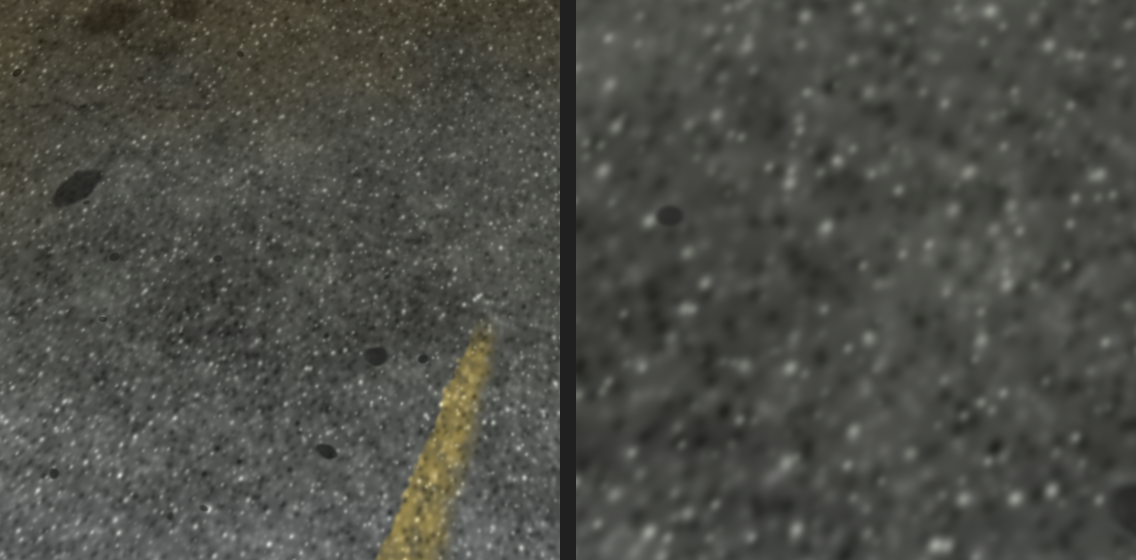
Left: the whole. Right: its middle third, enlarged.
Write a three.js fragment shader that draws this texture.

```glsl
// Worn grey asphalt with pale grit, dark pits, brown soil at the top and a faded yellow stripe.
varying vec2 vUv;

vec3 hash3(vec2 cell) {
  vec3 p = fract(cell.xyx * vec3(0.1031, 0.1030, 0.0973));
  p += dot(p, p.yxz + 33.33);
  return fract((p.xxy + p.yzz) * p.zyx);
}

mat2 rotation(float angle) {
  float c = cos(angle), s = sin(angle);
  return mat2(c, -s, s, c);
}

// Cellular noise: soft dots of random light and dark, about -0.5 to 0.5
float mottle(vec2 p) {
  vec2 cell = floor(p);
  float sum = 0.0;
  for (int y = -1; y <= 1; y++)
    for (int x = -1; x <= 1; x++) {
      vec2 id = cell + vec2(x, y);
      vec3 rnd = hash3(id);
      vec2 d = p - id - rnd.xy;
      sum += (rnd.z - 0.5) * exp(-4.0 * dot(d, d));
    }
  return sum;
}

// Sparse dots; a higher rarity leaves fewer strong ones
float specks(vec2 p, float rarity, float tightness) {
  vec2 cell = floor(p);
  float sum = 0.0;
  for (int y = -1; y <= 1; y++)
    for (int x = -1; x <= 1; x++) {
      vec2 id = cell + vec2(x, y);
      vec3 rnd = hash3(id + 71.0);
      vec2 d = p - id - rnd.xy;
      sum += pow(rnd.z, rarity) * exp(-tightness * dot(d, d));
    }
  return sum;
}

// Soft-edged ellipse: 1 inside, 0 outside
float spot(vec2 p, vec2 center, vec2 radii, float angle, float blur) {
  float d = length(rotation(angle) * (p - center) / radii);
  return 1.0 - smoothstep(1.0 - blur, 1.0 + blur, d);
}

float segmentDistance(vec2 p, vec2 a, vec2 b) {
  vec2 ab = b - a;
  return length(p - a - ab * clamp(dot(p - a, ab) / dot(ab, ab), 0.0, 1.0));
}

void main() {
  vec2 uv = vUv;

  // Ground coordinates: grains shrink towards the far, upper edge
  vec2 ground = vec2((uv.x - 0.5) * (1.0 + 0.4 * uv.y), uv.y * (1.0 + 0.3 * uv.y)) + 3.0;
  vec2 grain = rotation(1.05) * ground * vec2(1.0, 0.95);
  grain.x *= 0.75;
  float patches = mottle(ground * vec2(5.0, 8.0));
  float blotches = mottle(ground * vec2(14.0, 24.0) + 9.0);
  float clumps = mottle(ground * 40.0 + 5.0);
  float fine = mottle(grain * 98.0);
  vec2 wobble = 0.012 * vec2(blotches, clumps);
  vec2 p = uv + wobble;

  // Near blue-grey, middle grey, far brown soil
  vec3 color = mix(vec3(0.355, 0.365, 0.36), vec3(0.295, 0.3, 0.278), smoothstep(0.0, 0.55, uv.y));
  float soil = smoothstep(0.68, 1.0, uv.y + 0.12 * patches + 0.1 * (0.5 - uv.x));
  soil = max(soil, 0.6 * smoothstep(0.2, 0.0, uv.x) * smoothstep(0.45, 0.75, uv.y));
  color = mix(color, vec3(0.268, 0.25, 0.19), soil);
  color *= 1.0 + 0.22 * patches + 0.2 * blotches;

  // Broad smudges, a tyre track and a broken crack
  float smudge = 0.7 * spot(p, vec2(0.38, 0.47), vec2(0.2, 0.13), 0.3, 0.7);
  smudge += 0.6 * spot(p, vec2(0.71, 0.44), vec2(0.12, 0.07), 0.0, 0.7);
  smudge += 0.8 * spot(p, vec2(0.38, 0.4), vec2(0.09, 0.016), 0.12, 0.6);
  float track = segmentDistance(p, vec2(0.08, 0.54), vec2(0.23, 0.24));
  smudge += 0.8 * smoothstep(0.035, 0.0, track);
  float crack = segmentDistance(p, vec2(0.0, 0.807), vec2(0.44, 0.813));
  smudge += 1.8 * smoothstep(0.011, 0.002, crack) * smoothstep(-0.15, 0.2, clumps + blotches);
  color *= 1.0 - 0.16 * smudge;

  // Yellow stripe: crisp left edge, worn right edge
  float across = p.x - 0.738 - 0.31 * p.y + 0.012 * fine;
  float halfWidth = 0.066 - 0.11 * uv.y;
  float stripe = smoothstep(-halfWidth - 0.006, -halfWidth + 0.008, across);
  stripe *= 1.0 - smoothstep(0.1 * halfWidth, halfWidth + 0.015, across);
  stripe *= 1.0 - smoothstep(0.36, 0.44, p.y);
  stripe *= clamp(0.85 + 0.7 * clumps + 0.5 * fine, 0.0, 1.0);
  color = mix(color, vec3(0.55, 0.49, 0.28), stripe);

  // Grain and pale grit, stronger near the viewer
  float near = 1.0 - 0.45 * smoothstep(0.0, 0.9, uv.y);
  color += (0.2 * fine + 0.09 * clumps) * near;
  float grit = specks(grain * 62.0, 11.0, 13.0) + 0.6 * specks(grain * 95.0 + 40.0, 9.0, 10.0);
  color += vec3(0.4, 0.41, 0.39) * min(grit, 1.0) * (0.35 + 0.65 * near);

  // Leaf, stains and pits
  float pits = spot(p, vec2(0.135, 0.662), vec2(0.05, 0.022), 0.62, 0.2);
  pits = max(pits, spot(p, vec2(0.672, 0.366), vec2(0.023, 0.017), 0.1, 0.25));
  pits = max(pits, spot(p, vec2(0.585, 0.194), vec2(0.021, 0.012), -0.1, 0.3));
  pits = max(pits, 0.8 * spot(p, vec2(0.193, 0.965), vec2(0.058, 0.023), 0.25, 0.35));
  pits = max(pits, 0.8 * spot(p, vec2(0.326, 0.982), vec2(0.027, 0.018), 0.0, 0.35));
  pits = max(pits, 0.5 * spot(p, vec2(0.295, 0.914), vec2(0.025, 0.014), 0.6, 0.4));
  float holes = specks((ground + wobble) * vec2(11.0, 13.0) + 20.0, 14.0, 55.0);
  pits = max(pits, 0.85 * smoothstep(0.3, 0.65, holes));
  vec3 pitColor = mix(vec3(0.15, 0.155, 0.145), vec3(0.16, 0.135, 0.09), soil);
  color = mix(color, pitColor + 0.06 * fine, 0.9 * pits);

  gl_FragColor = vec4(color, 1.0);
}
```
